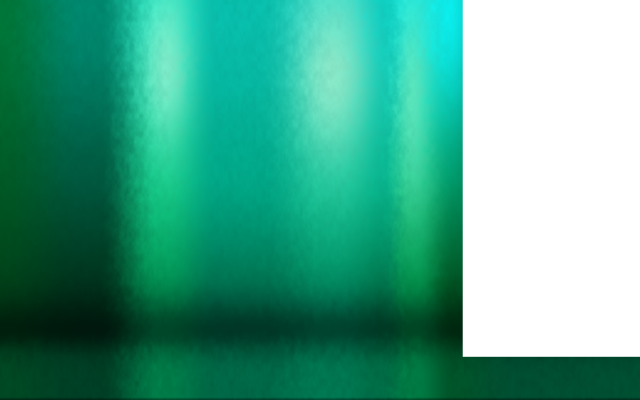
This background is drawn by a Shadertoy shader. Its source:

```glsl
// Emerald metal wall: soft vertical streaks over a dark skirting band and a dim floor,
// with a plain white panel at the upper right. Each streak blends three colours by height;
// stretched value noise bends the lookup so that the streak edges look hammered.

float hash(vec2 p) {
    return fract(sin(dot(p, vec2(127.1, 311.7))) * 43758.5453);
}

float valueNoise(vec2 p) {
    vec2 i = floor(p), f = fract(p);
    f = f * f * (3.0 - 2.0 * f);
    return mix(mix(hash(i), hash(i + vec2(1, 0)), f.x),
               mix(hash(i + vec2(0, 1)), hash(i + vec2(1, 1)), f.x), f.y);
}

float grain(vec2 p) {
    float sum = 0.0, weight = 0.5;
    for (int i = 0; i < 3; i++) {
        sum += weight * (valueNoise(p) - 0.5);
        p = p * 1.9 + 17.3;
        weight *= 0.6;
    }
    return sum;
}

// Colour of one streak from its low, middle and top tones
vec3 column(float y, vec3 low, vec3 middle, vec3 top) {
    vec3 c = mix(low, middle, smoothstep(0.24, 0.58, y));
    return mix(c, top, smoothstep(0.46, 0.98, y));
}

float glow(vec2 p, vec2 center, vec2 size) {
    vec2 d = (p - center) / size;
    return exp(-dot(d, d));
}

vec3 wall(vec2 p) {
    float x = p.x, y = p.y;
    vec3 edge   = column(y, vec3(0.0, 0.26, 0.10), vec3(0.0, 0.34, 0.14), vec3(0.0, 0.46, 0.22));
    vec3 shadow = column(y, vec3(0.0, 0.20, 0.11), vec3(0.0, 0.33, 0.23), vec3(0.0, 0.53, 0.43));
    vec3 streak = column(y, vec3(0.0, 0.58, 0.33), vec3(0.07, 0.78, 0.52), vec3(0.16, 0.90, 0.76));
    vec3 valley = column(y, vec3(0.0, 0.46, 0.32), vec3(0.0, 0.65, 0.52), vec3(0.03, 0.74, 0.67));
    vec3 pale   = column(y, vec3(0.0, 0.56, 0.39), vec3(0.08, 0.76, 0.58), vec3(0.20, 0.85, 0.78));
    vec3 crease = column(y, vec3(0.0, 0.48, 0.31), vec3(0.02, 0.70, 0.54), vec3(0.03, 0.80, 0.75));
    vec3 ray    = column(y, vec3(0.0, 0.58, 0.30), vec3(0.14, 0.77, 0.52), vec3(0.10, 0.90, 0.86));
    vec3 cyan   = column(y, vec3(0.0, 0.33, 0.13), vec3(0.0, 0.58, 0.38), vec3(0.04, 0.93, 0.93));

    // Streaks from left to right
    vec3 c = mix(edge, shadow, smoothstep(0.0, 0.13, x));
    c = mix(c, streak, smoothstep(0.155, 0.25, x));
    c = mix(c, valley, smoothstep(0.26, 0.34, x));
    c = mix(c, pale, smoothstep(0.41, 0.51, x));
    c = mix(c, crease, smoothstep(0.53, 0.60, x));
    c = mix(c, ray, smoothstep(0.60, 0.64, x));
    c = mix(c, cyan, smoothstep(0.65, 0.71, x));
    c = mix(c, vec3(0.0, 0.30, 0.19), smoothstep(0.70, 0.80, x));

    // Pale highlights
    c = mix(c, vec3(0.54, 0.92, 0.79), 0.85 * glow(p, vec2(0.26, 0.83), vec2(0.036, 0.18)));
    c = mix(c, vec3(0.57, 0.91, 0.78), 0.90 * glow(p, vec2(0.52, 0.81), vec2(0.055, 0.20)));
    return mix(c, vec3(0.42, 0.90, 0.73), 0.75 * glow(p, vec2(0.645, 0.76), vec2(0.024, 0.22)));
}

void mainImage(out vec4 fragColor, in vec2 fragCoord) {
    vec2 uv = fragCoord / iResolution.xy;
    vec2 pos = fragCoord / iResolution.y;

    // Hammered relief, longer vertically on the wall
    float onFloor = 1.0 - smoothstep(0.11, 0.18, uv.y);
    float relief = grain(pos * vec2(85.0, 48.0));
    float bend = grain(pos * vec2(70.0, 42.0) + 31.7);
    vec2 p = uv + vec2(0.014, 0.018) * vec2(relief, bend);
    vec3 color = wall(p) * (1.0 + 0.07 * relief);

    // Floor reflection and the dark band above it
    vec3 floorColor = mix(color, vec3(0.0, 0.32, 0.20), 0.38);
    floorColor *= 1.0 + 0.1 * relief - 0.4 * smoothstep(0.008, 0.0, uv.y);
    color = mix(color, floorColor, onFloor);
    float band = (p.y - 0.175) / (p.y > 0.175 ? 0.085 : 0.055);
    color *= 1.0 - 0.53 * exp(-band * band);

    // White panel
    vec2 inside = clamp((uv - vec2(0.723, 0.108)) * iResolution.xy + 0.5, 0.0, 1.0);
    color = mix(color, vec3(1.0), inside.x * inside.y);
    fragColor = vec4(clamp(color, 0.0, 1.0), 1.0);
}
```
